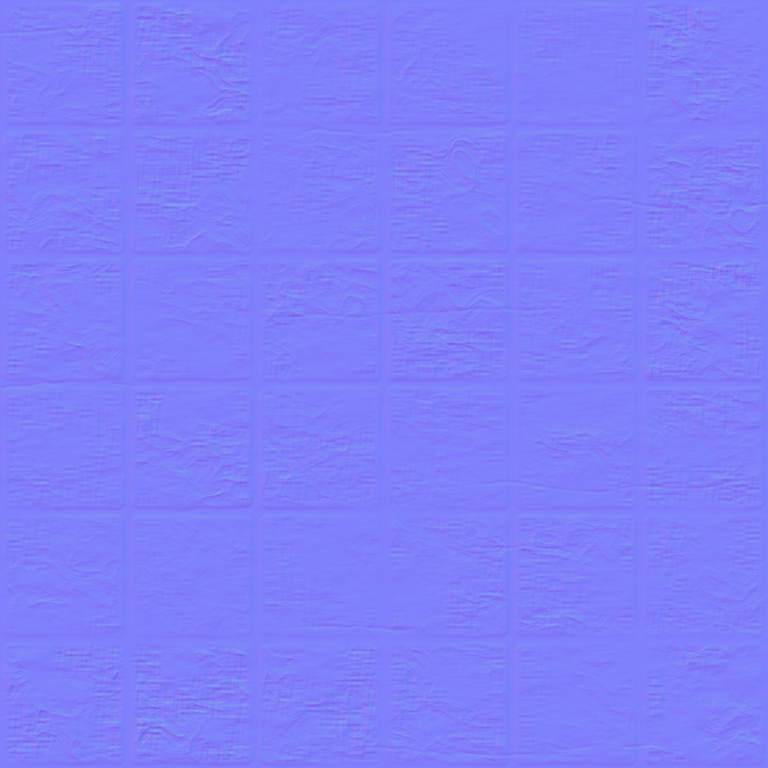
This texture map is drawn by a Shadertoy shader. Its source:

```glsl
const float TILES = 6.0;
const float SEAM_HALF_WIDTH = 0.012;
const float BEVEL_WIDTH = 0.038;
const float FLAT_BLUE = 0.992;

float hash(vec2 p) {
    return fract(sin(dot(p, vec2(127.1, 311.7))) * 43758.5453);
}

float valueNoise(vec2 p) {
    vec2 cell = floor(p);
    vec2 f = fract(p);
    f = f * f * f * (f * (f * 6.0 - 15.0) + 10.0);
    float low = mix(hash(cell), hash(cell + vec2(1.0, 0.0)), f.x);
    float high = mix(hash(cell + vec2(0.0, 1.0)), hash(cell + 1.0), f.x);
    return mix(low, high, f.y);
}

// Layered noise centred on zero
float fbm(vec2 p) {
    float sum = 0.0;
    float amplitude = 0.5;
    for (int i = 0; i < 4; i++) {
        sum += amplitude * (valueNoise(p) - 0.5);
        p = mat2(1.9, 0.5, -0.5, 1.9) * p + 17.3;
        amplitude *= 0.5;
    }
    return sum;
}

// Distance inward from the rounded tile border
float tileInset(vec2 p, float radius) {
    vec2 q = abs(fract(p) - 0.5) - 0.5 + radius;
    return radius - length(max(q, 0.0)) - min(max(q.x, q.y), 0.0);
}

// Short crumpled folds with crisp crests, centred on zero
float crumple(vec2 p) {
    vec2 warp = vec2(valueNoise(p * 5.0), valueNoise(p * 5.0 + 40.0)) - 0.5;
    vec2 q = mat2(0.96, 0.28, -0.28, 0.96) * (p + 0.14 * warp) * vec2(5.5, 8.5);
    float sum = 0.0;
    float amplitude = 0.5;
    for (int i = 0; i < 4; i++) {
        float ridge = 1.0 - abs(2.0 * valueNoise(q) - 1.0);
        sum += amplitude * (ridge * ridge - 0.4);
        q = mat2(1.6, 1.0, -1.0, 1.6) * q + 9.1;
        amplitude *= 0.52;
    }
    return sum;
}

// Fine crossed threads, centred on zero
float weave(vec2 p) {
    float across = valueNoise(p * vec2(9.0, 46.0));
    float down = valueNoise(p * vec2(46.0, 9.0) + 60.0);
    return across + down - 1.0;
}

// Long, nearly level cracks crossing several tiles
float fissures(vec2 p, float width) {
    float depth = 0.0;
    for (int i = 0; i < 9; i++) {
        float id = float(i);
        float level = TILES * (id + 0.2 + 0.6 * hash(vec2(id, 3.0))) / 9.0;
        float center = TILES * hash(vec2(id, 8.0));
        float reach = 0.8 + 1.2 * hash(vec2(id, 5.0));
        float wobble = 0.18 * fbm(vec2(p.x * 1.5, id * 9.0));
        float d = (p.y - level - wobble) / width;
        float span = 1.0 - smoothstep(reach * 0.6, reach, abs(p.x - center));
        float breaks = smoothstep(0.25, 0.6, valueNoise(vec2(p.x * 4.0, id * 7.0)));
        depth += span * breaks * exp(-d * d);
    }
    return depth;
}

float surfaceHeight(vec2 p) {
    float wobble = 0.02 * (valueNoise(p * 7.0) - 0.5);
    float inset = tileInset(p, 0.08) + wobble;
    float body = smoothstep(SEAM_HALF_WIDTH, SEAM_HALF_WIDTH + BEVEL_WIDTH, inset);
    float interior = smoothstep(0.02, 0.09, inset);

    // Wear differs from tile to tile and in patches within each tile
    float roughness = mix(0.4, 1.0, hash(floor(p) + 21.0));
    float foldPatch = smoothstep(0.15, 0.65, valueNoise(p * 2.8 + 11.0));
    float threadPatch = smoothstep(0.25, 0.65, valueNoise(p * 3.6 + 73.0));
    float wear = interior * roughness;
    float seamVariation = smoothstep(0.2, 0.8, valueNoise(p * 1.3 + 31.0));

    float height = mix(0.0008, 0.0025, seamVariation) * body;
    height += 0.009 * mix(0.25, 1.0, wear) * fbm(p * vec2(3.6, 7.0));
    height += 0.0075 * wear * foldPatch * crumple(p);
    height += 0.0036 * wear * threadPatch * weave(p);
    height -= 0.0015 * fissures(p, 0.013);
    return height;
}

vec2 heightGradient(vec2 p, float stepSize) {
    vec2 e = vec2(stepSize, 0.0);
    float dx = surfaceHeight(p + e.xy) - surfaceHeight(p - e.xy);
    float dy = surfaceHeight(p + e.yx) - surfaceHeight(p - e.yx);
    return vec2(dx, dy) / (2.0 * stepSize);
}

// Red rises with the height to the right, green with the fall upward
vec3 encodeNormal(vec2 gradient) {
    vec2 tilt = vec2(0.65, -1.0) * gradient;
    float blue = FLAT_BLUE - 0.3 * length(tilt);
    return vec3(0.5 + 0.5 * tilt, blue);
}

void mainImage(out vec4 fragColor, in vec2 fragCoord) {
    vec2 p = TILES * fragCoord / iResolution.xy;
    fragColor = vec4(encodeNormal(heightGradient(p, 0.006)), 1.0);
}
```
